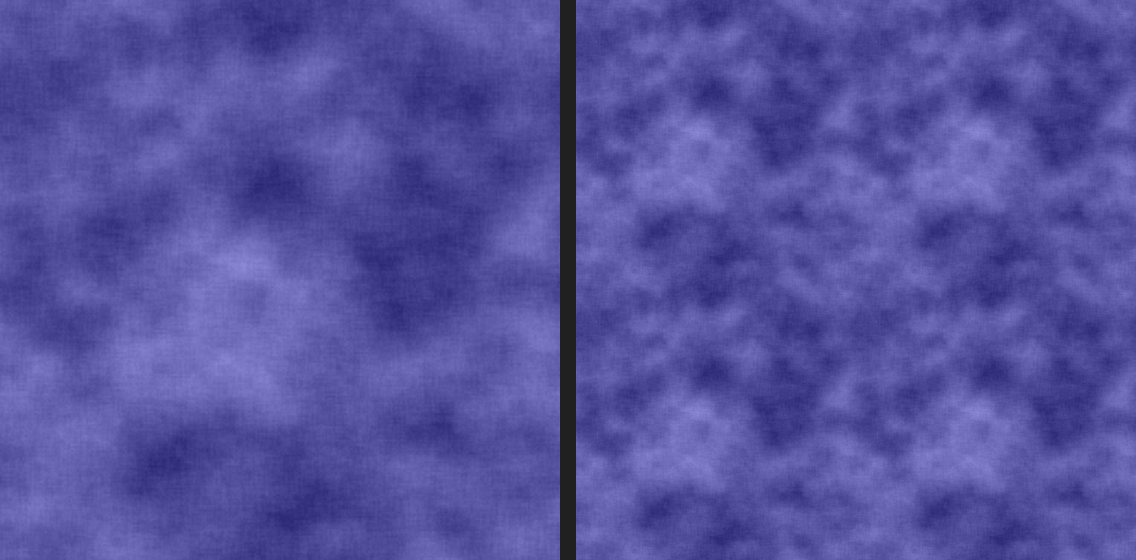
Left: one tile. Right: repeated 2 by 2.
A Shadertoy shader for this texture:

```glsl
const vec3 BASE_COLOR = vec3(0.333, 0.323, 0.623);
const float CLOUD_CONTRAST = 0.057;
const int MAX_WAVE = 8;               // highest whole frequency of the broad clouds
const float WAVE_STRETCH = 1.35;      // above 1 draws the clouds out sideways
const float WAVE_KNEE = 5.0;
const float WAVE_FALLOFF = 0.87;
const vec2 MOTTLE_CELLS = vec2(18.0, 23.0);
const int MOTTLE_OCTAVES = 4;
const float MOTTLE_AMOUNT = 0.55;
const float MOTTLE_GAIN = 0.6;
const float THREADS = 256.0;          // fine cloth threads across the canvas
const float THREAD_RUNS = 40.0;       // streak lengths along each thread
const float THREAD_AMOUNT = 0.013;
const float GRAIN_AMOUNT = 0.016;
const float TAU = 6.2831853;

// Integer hash to the range 0..1
float hash(ivec2 cell, int seed) {
    uint h = uint(cell.x) * 1597334677u ^ uint(cell.y) * 3812015801u;
    h ^= uint(seed) * 2654435769u;
    h = (h ^ (h >> 16)) * 2246822519u;
    h = (h ^ (h >> 13)) * 3266489917u;
    h ^= h >> 16;
    return float(h >> 8) / 16777216.0;
}

// Value noise in -1..1 that wraps after a whole number of cells
float wrapNoise(vec2 uv, vec2 cells, int seed) {
    vec2 p = uv * cells + vec2(hash(ivec2(1, 7), seed), hash(ivec2(5, 3), seed));
    vec2 f = fract(p);
    f = f * f * f * (f * (f * 6.0 - 15.0) + 10.0);
    ivec2 size = ivec2(cells);
    ivec2 a = ivec2(floor(p)) % size;
    ivec2 b = (a + 1) % size;
    float low = mix(hash(a, seed), hash(ivec2(b.x, a.y), seed), f.x);
    float high = mix(hash(ivec2(a.x, b.y), seed), hash(b, seed), f.x);
    return mix(low, high, f.y) * 2.0 - 1.0;
}

// Sum of whole-number waves with random phases, scaled to unit deviation
float broadClouds(vec2 uv) {
    float sum = 0.0;
    float power = 0.0;
    for (int x = 0; x <= MAX_WAVE; x++) {
        for (int y = -MAX_WAVE; y <= MAX_WAVE; y++) {
            if (x == 0 && y <= 0) continue;
            vec2 wave = vec2(x, y);
            vec2 scaled = wave * vec2(WAVE_STRETCH, 1.0);
            float amplitude = pow(dot(scaled, scaled) + WAVE_KNEE, -WAVE_FALLOFF);
            float phase = hash(ivec2(x, y + MAX_WAVE), 11);
            sum += amplitude * cos(TAU * (dot(wave, uv) + phase));
            power += 0.5 * amplitude * amplitude;
        }
    }
    return sum * inversesqrt(power);
}

// Smaller patches that roughen the cloud edges
float mottling(vec2 uv) {
    float sum = 0.0;
    float amplitude = MOTTLE_AMOUNT;
    vec2 cells = MOTTLE_CELLS;
    for (int i = 0; i < MOTTLE_OCTAVES; i++) {
        sum += amplitude * wrapNoise(uv, cells, 20 + i);
        amplitude *= MOTTLE_GAIN;
        cells *= 2.0;
    }
    return sum;
}

// Faint crossed threads and grain
float clothGrain(vec2 uv) {
    float weft = wrapNoise(uv, vec2(THREAD_RUNS, THREADS), 31);
    float warp = wrapNoise(uv, vec2(THREADS, THREAD_RUNS), 32);
    float grain = wrapNoise(uv, vec2(THREADS), 33);
    return THREAD_AMOUNT * (weft + warp) + GRAIN_AMOUNT * grain;
}

void mainImage(out vec4 fragColor, in vec2 fragCoord) {
    vec2 uv = fragCoord / iResolution.xy;
    float shade = CLOUD_CONTRAST * (broadClouds(uv) + mottling(uv)) + clothGrain(uv);
    fragColor = vec4(clamp(BASE_COLOR + shade, 0.0, 1.0), 1.0);
}
```
